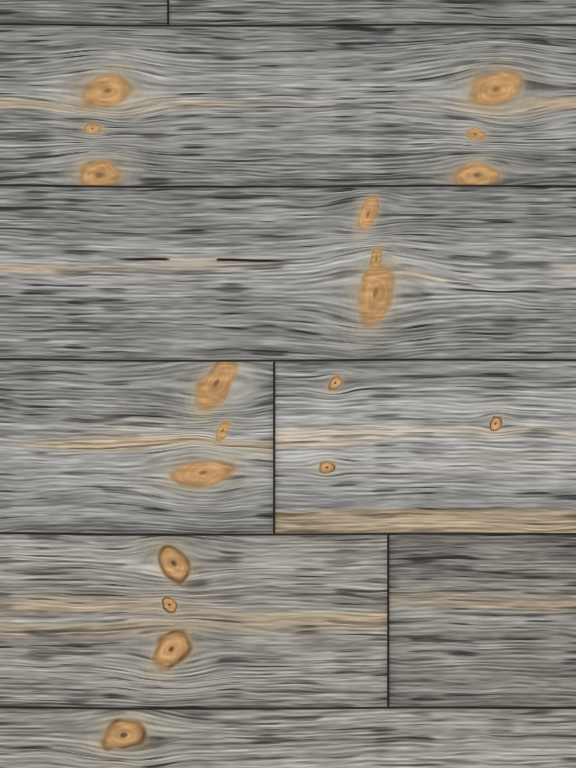
A Shadertoy shader for this texture:

```glsl
// Weathered grey timber boards with orange knots, brushed grain and dark joints.

const float BOARD = 0.302; // board height, in canvas widths

float hash(vec2 p) {
    return fract(sin(dot(p, vec2(127.1, 311.7))) * 43758.5453);
}

float noise(vec2 p) {
    vec2 i = floor(p), f = fract(p);
    f = f * f * (3.0 - 2.0 * f);
    return mix(mix(hash(i), hash(i + vec2(1, 0)), f.x),
               mix(hash(i + vec2(0, 1)), hash(i + vec2(1, 1)), f.x), f.y);
}

float bell(float x) { return exp(-x * x); }

void mainImage(out vec4 fragColor, in vec2 fragCoord) {
    // Per row, from the bottom: butt joint, two knot whorls (out of range = none), knot tilt
    float joints[6] = float[6](2.0, 0.674, 0.476, 2.0, 2.0, 0.292);
    float whorlA[6] = float[6](0.22, 0.28, 0.37, 0.645, 0.165, -9.0);
    float whorlB[6] = float[6](-9.0, -9.0, 0.70, -9.0, 0.84, -9.0);
    float tilts[6] = float[6](0.3, 2.2, 0.95, 1.3, 0.1, 0.0);

    vec2 p = fragCoord / iResolution.y * 1.3333;
    float px = 1.3333 / iResolution.y;

    // Board layout, the top rows slightly foreshortened
    float q = (p.y - 0.104) / BOARD + 0.012 * (noise(vec2(p.x * 4.0, 3.0)) - 0.5);
    q += 0.08 * max(q - 3.0, 0.0);
    float row = floor(q);
    int index = int(clamp(row + 1.0, 0.0, 5.0));
    float joint = joints[index];
    float side = step(joint, p.x);
    vec2 w = vec2(p.x, (q - row) * BOARD);
    vec2 seed = vec2(50.0 * hash(vec2(row, side) + 3.0), row * 17.0 + side * 9.0);

    // Knots: bend the grain and find the nearest one
    vec2 bent = w;
    float knot = 9.0, halo = 0.0, rimDark = 0.0;
    for (int k = 0; k < 6; k++) {
        int j = k % 3;
        bool second = k > 2;
        bool scattered = second && row == 1.0;
        vec2 id = vec2(float(k) + 1.3, row + 7.0);
        vec2 rnd = vec2(hash(id), hash(id + 31.0)) - 0.5;
        vec2 c = vec2((second ? whorlB[index] : whorlA[index]) + rnd.x * (scattered ? 0.36 : 0.05),
                      BOARD * ((row == 3.0 ? 0.58 : 0.86) - 0.25 * float(j) + rnd.y * 0.06));
        if (step(joint, c.x) != side) continue;
        float size = scattered ? 0.010 : (j == 1 ? 0.012 : 0.030 + 0.012 * rnd.y);
        if (row == 2.0 && j == 0) size *= 0.7;
        vec2 d = w - c;
        float a = tilts[index] * (j == 2 && row < 2.0 ? 0.3 : 1.0) + 0.4 * rnd.x;
        vec2 r = mat2(cos(a), -sin(a), sin(a), cos(a)) * d;
        vec2 oval = (row == 1.0 || row == 2.0) && !scattered ? vec2(1.5, 0.72) : vec2(1.25, 0.88);
        float e = length(r / oval) / size;
        e *= 0.82 + 0.36 * noise(d * 1.3 / size + id * 5.0);
        bent.y -= 0.75 * d.y * exp(-dot(d * vec2(0.7, 1.0), d * vec2(0.7, 1.0)) / (4.0 * size * size));
        halo = max(halo, bell(e * 0.48));
        if (e < knot) {
            knot = e;
            rimDark = (row < 1.0 || scattered) ? 0.85 : 0.25;
        }
    }

    // Grain: wavy bands, close brushed lines and short dark gaps
    vec2 g = bent;
    g.y += 0.012 * (noise(vec2(w.x * 3.0, bent.y * 10.0) + seed) - 0.5);
    g.y += 0.004 * (noise(vec2(w.x * 16.0, bent.y * 40.0) + seed) - 0.5);
    float broad = noise(g * vec2(1.3, 22.0) + seed);
    float bands = noise(g * vec2(4.0, 90.0) + seed);
    float lines = sin(g.y * 880.0 + 7.0 * noise(g * vec2(9.0, 60.0) + seed));
    float streak = noise(g * vec2(17.0, 270.0) + seed * 1.7);
    float fibre = noise(g * vec2(50.0, 400.0) + seed * 2.3);
    float gaps = smoothstep(0.64, 0.92, noise(g * vec2(15.0, 210.0) + seed.yx));

    float heart = bell((w.y - 0.16) / 0.07);
    float tone = 0.585 - 0.016 * row + side * min(row * 0.12 - 0.08, 0.04);
    tone += 0.11 * (broad - 0.5) + 0.12 * (bands - 0.5) + 0.2 * (streak - 0.5) + 0.12 * (fibre - 0.5);
    tone += lines * (0.015 + 0.06 * noise(g * vec2(5.0, 25.0) + seed + 5.0));
    tone += 0.07 * (heart - 0.45) - 0.2 * gaps;
    tone = clamp(tone, 0.22, 0.78);
    vec3 col = tone * mix(vec3(1.0, 0.97, 0.92), vec3(1.0, 0.995, 0.975), smoothstep(-0.5, 1.5, row));

    // Tan heartwood streaks, and one sapwood edge
    float sap = smoothstep(0.55, 0.9, noise(g * vec2(2.5, 45.0) + seed)) * bell((w.y - 0.16) / 0.035);
    if (row == 1.0 && side > 0.5) sap = max(0.6 * sap, smoothstep(0.046, 0.040, g.y));
    col = mix(col, vec3(0.71, 0.62, 0.50) * (0.3 + 1.2 * tone), 0.75 * sap);

    // Long split along one board
    float split = smoothstep(0.0020 + px, 0.0006, abs(w.y - 0.176 + 0.02 * (p.x - 0.35)
                - 0.005 * (noise(vec2(p.x * 18.0, 4.0)) - 0.5)));
    split *= smoothstep(0.18, 0.24, p.x) * smoothstep(0.52, 0.46, p.x);
    split *= smoothstep(0.3, 0.5, noise(vec2(p.x * 25.0, 8.0)));
    if (row == 2.0) col = mix(col, vec3(0.13, 0.11, 0.10), 0.9 * split);

    // Knots: pale ringed halo, tan glow, soft orange core, brown rim and pit
    float rings = 0.5 + 0.5 * sin(knot * 15.0 + 5.0 * noise(w * 90.0));
    col = mix(col, vec3(0.69, 0.66, 0.59) * (0.5 + 0.75 * tone + 0.08 * rings), 0.6 * halo);
    col = mix(col, vec3(0.74, 0.64, 0.50), 0.55 * bell(max(knot - 0.9, 0.0) * 2.2));
    vec3 core = mix(vec3(0.77, 0.61, 0.42), vec3(0.69, 0.53, 0.36), 0.6 * rings);
    core *= 0.88 + 0.24 * fibre;
    core = mix(core, vec3(0.30, 0.20, 0.13), smoothstep(0.3, 0.06, knot) * (0.35 + 0.5 * rimDark));
    col = mix(col, core, smoothstep(1.2, 0.85, knot));
    col = mix(col, vec3(0.32, 0.23, 0.15), rimDark * bell((knot - 1.0) * 6.0) * (0.3 + 0.7 * noise(w * 70.0)));

    // Joints between boards, with a soft shadow
    float edge = min(min(w.y, BOARD - w.y), abs(p.x - joint));
    col *= 1.0 - 0.25 * exp(-edge / 0.005);
    col = mix(col, vec3(0.14, 0.13, 0.12), 0.85 * smoothstep(0.0014 + px, 0.0004, edge));

    fragColor = vec4(col, 1.0);
}
```
